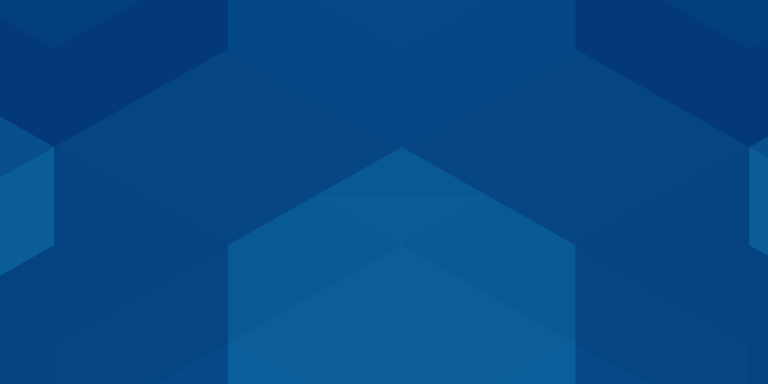
A Shadertoy shader for this background:

```glsl
// Overlapping blue hexagonal facets, mirrored about a vertical axis.
// The plane is scaled to a triangular lattice, so every slanted edge is
// a line of slope one; soft half-plane masks layer the flat tones.

// Coverage of the half-plane where d is positive, about one pixel soft.
float side(float d) {
    return clamp(0.5 + d * iResolution.y / 4.5, 0.0, 1.0);
}

void mainImage(out vec4 fragColor, in vec2 fragCoord) {
    vec2 p = fragCoord / iResolution.y;

    // Lattice coordinates: a runs outward from the axis, v runs downward
    float a = abs(p.x - 1.046) / 0.4525;
    float v = (0.617 - p.y) / 0.2555;
    float inner = side(2.0 * (1.0 - a));
    float outer = side(2.0 * (a - 2.0));
    float fold = abs(a - 2.0);

    // Middle column behind the bright chevron
    vec3 column = mix(vec3(0.022, 0.275, 0.515), vec3(0.016, 0.277, 0.530), side(-a - v));
    column += vec3(0.002, 0.008, 0.006) * side(-1.0 - a - v);

    // Bright chevron with faint nested facets
    vec3 chevron = mix(vec3(0.036, 0.348, 0.580), vec3(0.045, 0.367, 0.596), side(v - 1.0 - a));
    chevron += vec3(0.003, 0.010, 0.007) * side(1.0 - a - v) * side(v - 0.5);
    chevron += vec3(0.004, 0.005, 0.022) * side(v + a - 3.0);
    column = mix(column, chevron, side(v - a));

    // Side columns, shaded in broad diagonal bands
    vec3 flank = mix(vec3(0.020, 0.275, 0.510), vec3(0.014, 0.264, 0.498), side(v + a - 2.0));
    flank = mix(flank, vec3(0.020, 0.273, 0.507), side(v - a));
    flank = mix(flank, vec3(0.022, 0.287, 0.537), side(v - 1.0 - a));

    // Partial hexagons cut by the outer borders
    vec3 border = mix(vec3(0.030, 0.315, 0.550), vec3(0.040, 0.365, 0.592), side(v - fold));
    border = mix(border, vec3(0.014, 0.264, 0.500), side(v - 1.0 - fold));
    flank = mix(flank, border, outer);

    // Deep blue upper corners with a paler triangle at the top
    vec3 corner = mix(vec3(0.012, 0.222, 0.470), vec3(0.016, 0.248, 0.490), side(-1.0 - fold - v));
    flank = mix(flank, corner, side(-fold - v));

    fragColor = vec4(mix(flank, column, inner), 1.0);
}
```
